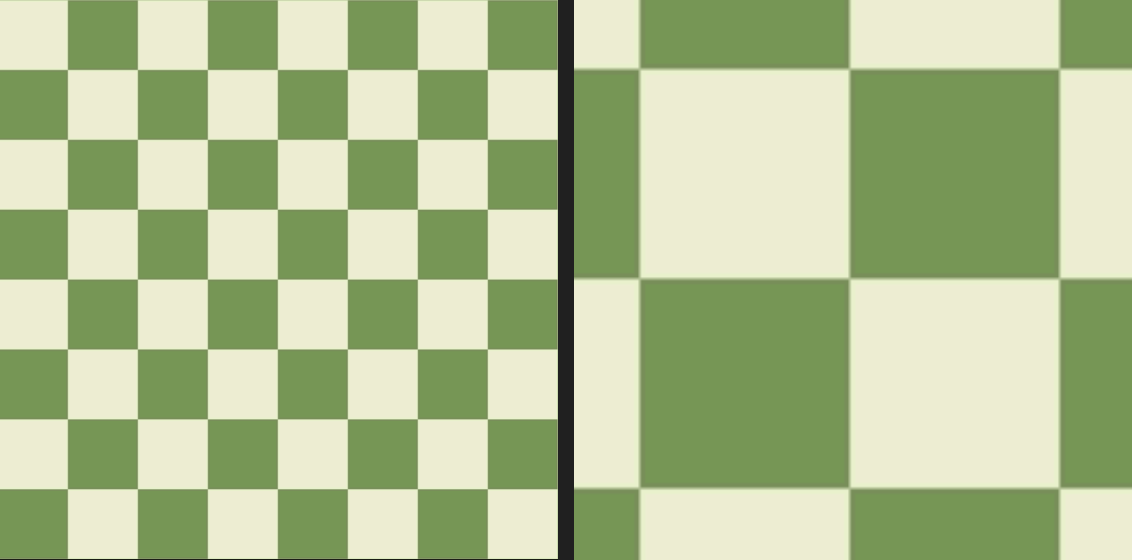
Left, the full canvas; right, a detail of the centre.
Reproduce this pattern procedurally as a Shadertoy shader.

```glsl
// Green and cream checkerboard, eight by eight, with faint colour bleed along the joins.

const vec3 CREAM       = vec3(0.929, 0.931, 0.824);
const vec3 GREEN       = vec3(0.462, 0.590, 0.333);
const vec3 CREAM_BLEED = vec3(0.912, 0.945, 0.800);
const vec3 GREEN_BLEED = vec3(0.470, 0.555, 0.350);
const vec3 BORDER      = vec3(0.10, 0.11, 0.08);

const vec2  PITCH         = vec2(0.12543, 0.12477); // square size, share of the canvas
const vec2  ORIGIN        = vec2(-0.0037, 0.0002);  // board corner from the upper left
const float BLEED_WIDTH   = 0.026;                  // share of a square
const float BLEED_FADE    = 0.008;
const float EDGE_SOFTNESS = 0.0013;                 // share of the canvas height
const float BORDER_HEIGHT = 0.0017;

// Distance to the nearest grid line per axis, signed by cell parity.
vec2 signedGrid(vec2 p) {
    vec2 parity = 1.0 - 2.0 * mod(floor(p), 2.0);
    return parity * (0.5 - abs(fract(p) - 0.5));
}

void mainImage(out vec4 fragColor, in vec2 fragCoord) {
    vec2 uv = fragCoord / iResolution.xy;
    vec2 grid = signedGrid((vec2(uv.x, 1.0 - uv.y) - ORIGIN) / PITCH);
    float softness = max(EDGE_SOFTNESS, 0.6 / iResolution.y);

    // Checker sign: +1 in cream squares, -1 in green ones
    vec2 side = clamp(grid * PITCH / softness, -1.0, 1.0);
    float cream = 0.5 + 0.5 * side.x * side.y;

    // Colour bleed beside each join
    float edge = min(abs(grid.x), abs(grid.y));
    float bleed = 1.0 - smoothstep(BLEED_WIDTH - BLEED_FADE, BLEED_WIDTH + BLEED_FADE, edge);
    vec3 color = mix(mix(GREEN, GREEN_BLEED, bleed), mix(CREAM, CREAM_BLEED, bleed), cream);

    // Thin dark border at the bottom
    float halfPixel = 0.5 / iResolution.y;
    float border = 1.0 - smoothstep(BORDER_HEIGHT - halfPixel, BORDER_HEIGHT + halfPixel, uv.y);
    fragColor = vec4(mix(color, BORDER, border), 1.0);
}
```
